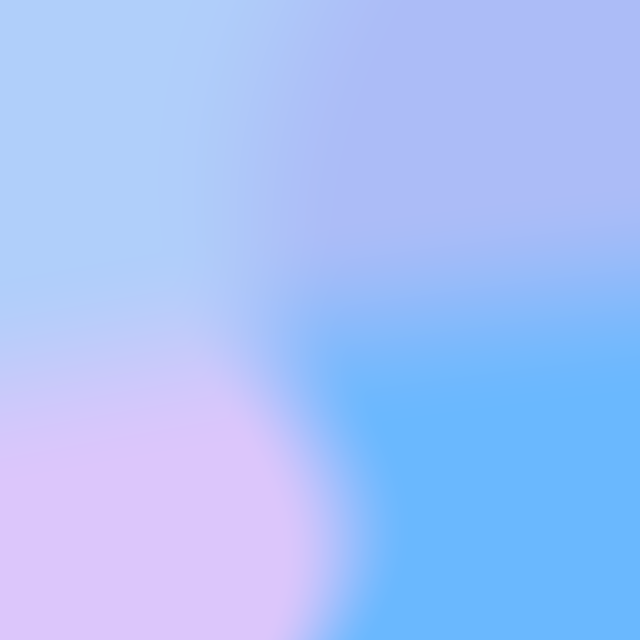
Give the GLSL for this background, as a WebGL 1 fragment shader.

```glsl
precision highp float;
// Soft four-colour pastel mesh gradient with gently curved seams.

uniform vec2 u_resolution;

const float PI = 3.14159;

// Corner colours
const vec3 PALE_BLUE  = vec3(0.690, 0.810, 0.980);
const vec3 PERIWINKLE = vec3(0.675, 0.737, 0.969);
const vec3 PINK_LILAC = vec3(0.863, 0.776, 0.984);
const vec3 SKY_BLUE   = vec3(0.416, 0.722, 0.996);

// Seam between the upper and lower colours
const float HORIZON_BASE  = 0.401;
const float HORIZON_SLOPE = 0.15;
const float HORIZON_BULGE = 0.0104;
const float HORIZON_BLUR  = 0.175;

// Upper seam: a shallow parabola (x and y of its vertex, then its bend)
const vec2  UPPER_VERTEX = vec2(0.395, 0.648);
const float UPPER_BEND   = 0.674;

// Lower seam: a wave around its rightmost point
const vec2  LOWER_CREST     = vec2(0.540, 0.154);
const float LOWER_AMPLITUDE = 0.078;
const float LOWER_FREQUENCY = 7.31;

// Side seams soften with height
const float SIDE_BLUR        = 0.089;
const float SIDE_BLUR_GROWTH = 0.1;

float softStep(float center, float blur, float v) {
  return smoothstep(center - blur, center + blur, v);
}

float horizonHeight(float x) {
  return HORIZON_BASE + HORIZON_SLOPE * x + HORIZON_BULGE * sin(PI * x);
}

float upperSeam(float y) {
  float d = y - UPPER_VERTEX.y;
  return UPPER_VERTEX.x + UPPER_BEND * d * d;
}

float lowerSeam(float y) {
  float phase = LOWER_FREQUENCY * (y - LOWER_CREST.y);
  return LOWER_CREST.x - LOWER_AMPLITUDE * (1.0 - cos(phase));
}

void main() {
  vec2 uv = gl_FragCoord.xy / u_resolution;
  float sideBlur = SIDE_BLUR + SIDE_BLUR_GROWTH * uv.y;

  // Blend each half from left to right
  vec3 upper = mix(PALE_BLUE, PERIWINKLE, softStep(upperSeam(uv.y), sideBlur, uv.x));
  vec3 lower = mix(PINK_LILAC, SKY_BLUE, softStep(lowerSeam(uv.y), sideBlur, uv.x));

  // Join the halves across the tilted horizon
  float height = softStep(horizonHeight(uv.x), HORIZON_BLUR, uv.y);
  gl_FragColor = vec4(mix(lower, upper, height), 1.0);
}
```
